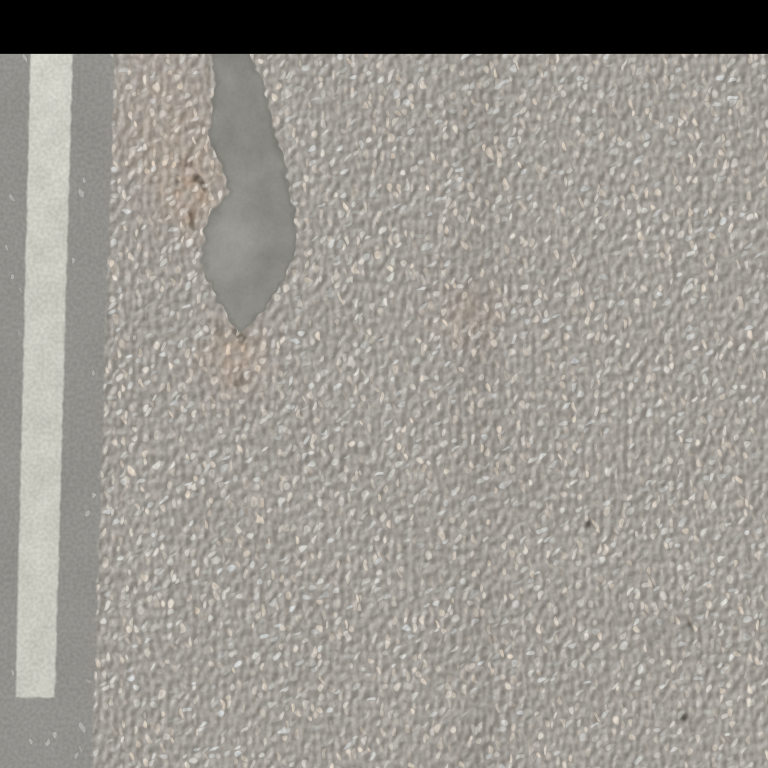
Write a WebGL 2 fragment shader that draws this texture.

```glsl
#version 300 es
precision highp float;
// Worn road seen from above: gritty asphalt, a smooth verge with a painted
// line, a dark repair with a ragged outline, and a black strip on top.
// Grit is scattered tilted ellipses in a cell grid over gradient noise.
#define GRIT_SCALE 92.0
#define GRIT_LIGHT 0.21
#define RELIEF 0.10
#define STRIP_Y 0.930
#define LINE_END 0.0925
#define REPAIR_LOW 0.568
#define ASPHALT vec3(0.615, 0.598, 0.573)
#define VERGE vec3(0.572, 0.564, 0.546)
#define PAINT vec3(0.785, 0.785, 0.750)
#define REPAIR vec3(0.540, 0.537, 0.513)
#define CLAY vec3(0.065, 0.012, -0.025)

uniform vec2 u_resolution;
out vec4 fragColor;

// Repair outline, left and right, from the strip down to its tip
const float LEFT_EDGE[11] = float[11](.275, .281, .275, .272, .289, .298, .270, .264, .267, .288, .311);
const float RIGHT_EDGE[11] = float[11](.323, .340, .352, .359, .370, .378, .385, .384, .372, .350, .315);

vec2 hash2(vec2 p) {
    vec3 q = fract(p.xyx * vec3(0.1031, 0.1030, 0.0973));
    q += dot(q, q.yzx + 33.33);
    return fract((q.xx + q.yz) * q.zy);
}

float gradDot(vec2 cell, vec2 f, vec2 corner) {
    float a = 6.2832 * hash2(cell + corner).x;
    return dot(vec2(cos(a), sin(a)), f - corner);
}

float noise(vec2 p) {
    vec2 i = floor(p), f = p - i;
    vec2 w = f * f * f * (f * (f * 6.0 - 15.0) + 10.0);
    float low = mix(gradDot(i, f, vec2(0)), gradDot(i, f, vec2(1, 0)), w.x);
    float high = mix(gradDot(i, f, vec2(0, 1)), gradDot(i, f, vec2(1)), w.x);
    return 1.4 * mix(low, high, w.y);
}

float fbm(vec2 p) {
    float sum = 0.0, amp = 0.55;
    for (int i = 0; i < 4; i++) {
        sum += amp * noise(p);
        p = p * 2.03 + 17.1;
        amp *= 0.5;
    }
    return sum;
}

// Brightest stone over this point: x = light, y = warm or cool tint
vec2 grit(vec2 p) {
    vec2 cell = floor(p), best = vec2(0);
    for (int y = -1; y <= 1; y++)
    for (int x = -1; x <= 1; x++) {
        vec2 id = cell + vec2(x, y);
        vec2 rnd = hash2(id + 41.0), kind = hash2(id + 197.0);
        vec2 d = p - id - 0.1 - 0.8 * rnd;
        float a = -0.35 + 1.5 * (kind.x - 0.5);
        d = mat2(cos(a), -sin(a), sin(a), cos(a)) * d;
        float r = length(d / vec2(0.26 + 0.14 * rnd.y, 0.48 + 0.22 * rnd.x));
        float light = (0.15 + 0.85 * kind.y * kind.y) * (1.0 - smoothstep(0.45, 1.1, r));
        if (light > best.x) best = vec2(light, kind.x - 0.5);
    }
    return best;
}

// Soft round spot, 1 at its centre
float spot(vec2 p, vec2 centre, vec2 radius) {
    vec2 d = (p - centre) / radius;
    return exp(-dot(d, d));
}

// Signed distance across the repair, negative inside
float repairDist(vec2 p) {
    float t = (STRIP_Y - p.y) / (STRIP_Y - REPAIR_LOW) * 10.0;
    int i = int(clamp(floor(t), 0.0, 9.0));
    float f = clamp(t - float(i), 0.0, 1.0);
    float l = mix(LEFT_EDGE[i], LEFT_EDGE[i + 1], f);
    float r = mix(RIGHT_EDGE[i], RIGHT_EDGE[i + 1], f);
    return max(max(l - p.x, p.x - r), REPAIR_LOW - p.y);
}

void main() {
    vec2 p = gl_FragCoord.xy / u_resolution;
    float px = 1.0 / min(u_resolution.x, u_resolution.y);
    vec2 wobble = vec2(noise(p * 75.0), noise(p * 75.0 + 50.0));
    float fine = noise(p * 210.0), broad = fbm(p * 9.0);

    // Asphalt: stones, side-lit relief, faint wheel tracks
    vec2 stone = grit(p * GRIT_SCALE + 0.35 * wobble);
    vec2 q = p * vec2(125.0, 85.0);
    float relief = noise(q) - noise(q + vec2(0.45, -0.3));
    vec3 color = ASPHALT + GRIT_LIGHT * stone.x * vec3(1.0, 0.99, 0.95);
    color += stone.x * stone.y * vec3(0.06, 0.0, -0.06);
    color += RELIEF * relief + 0.025 * fine + 0.02 * broad;
    color -= 0.022 * spot(p, vec2(0.625, p.y), vec2(0.025, 1.0));

    // Clay stains and loose rubble round the repair, then small pits
    float rubble = spot(p, vec2(0.250, 0.745), vec2(0.035, 0.05)) + spot(p, vec2(0.305, 0.535), vec2(0.035, 0.04));
    float stain = rubble + 0.6 * spot(p, vec2(0.215, 0.83), vec2(0.06, 0.09)) + 0.5 * spot(p, vec2(0.61, 0.59), vec2(0.04));
    color += CLAY * stain * (0.6 + 0.5 * noise(p * 55.0));
    color -= 0.25 * rubble * smoothstep(0.15, 0.6, noise(p * vec2(62.0, 45.0) + 8.0));
    float pits = spot(p, vec2(0.898, 0.186), vec2(0.004, 0.006)) + spot(p, vec2(0.891, 0.066), vec2(0.006, 0.007)) + spot(p, vec2(0.767, 0.318), vec2(0.004, 0.008));
    color -= 0.22 * pits;

    // Smooth verge with sparse pale specks
    float vergeEdge = 0.119 + 0.032 * p.y + 0.003 * wobble.x;
    vec3 verge = VERGE + 0.035 * fine + 0.025 * broad + 0.12 * smoothstep(0.6, 0.9, stone.x) * step(0.35, stone.y);
    color = mix(verge, color, smoothstep(-0.002, 0.002 + px, p.x - vergeEdge));

    // Painted line, slightly slanted and worn
    float lineLeft = 0.0186 + 0.0234 * p.y, lineRight = 0.0680 + 0.0280 * p.y;
    float lineDist = max(max(lineLeft - p.x, p.x - lineRight), LINE_END - p.y) + 0.0012 * wobble.y;
    vec3 paint = PAINT + 0.045 * fine + 0.05 * fbm(p * 30.0) + 0.03 * smoothstep(0.6, 0.95, p.y);
    color = mix(paint, color, smoothstep(-0.0015, 0.0015 + px, lineDist));

    // Repair: mottled, paler low on its left, darker at the rim
    float d = repairDist(p + 0.0045 * wobble);
    vec3 repair = REPAIR + 0.06 * fbm(p * 24.0) + 0.012 * fine;
    repair += 0.06 * spot(p, vec2(0.300, 0.685), vec2(0.035, 0.05)) - 0.04 * smoothstep(-0.008, 0.0, d);
    color = mix(repair, color, smoothstep(-0.001, 0.001 + px, d));

    // Black strip
    color *= 1.0 - smoothstep(-0.5 * px, 0.5 * px, p.y - STRIP_Y);
    fragColor = vec4(clamp(color, 0.0, 1.0), 1.0);
}
```
